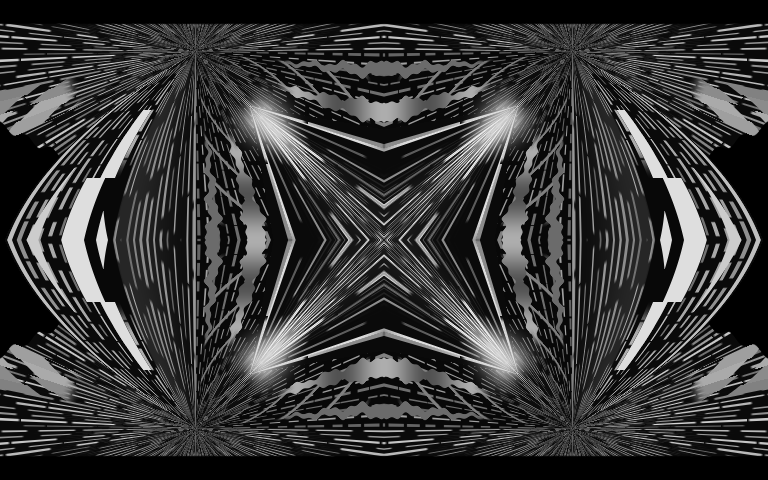
This background is drawn by a WebGL 1 fragment shader. Its source:

```glsl
precision highp float;
// Monochrome kaleidoscope: mirrored fans of dashed rays, chevrons and a central star.
uniform vec2 u_resolution;

const float HUB = 0.785;   // fan centre, on the diagonal of each quadrant
const float FLARE = 0.56;  // point where the star lines converge

float hash(vec2 p) {
  return fract(sin(dot(p, vec2(12.71, 31.17))) * 4375.85);
}

// Antialiased band from lo to hi, with edge softness e.
float band(float x, float lo, float hi, float e) {
  return clamp((x - lo) / e + 0.5, 0.0, 1.0) * clamp((hi - x) / e + 0.5, 0.0, 1.0);
}

// Parallel lines across u, broken into random dashes along v.
float dashes(float u, float v, float width, float e) {
  float id = floor(u);
  float w = width * (0.5 + hash(vec2(id, 3.0)));
  float line = clamp((w - abs(fract(u) - 0.5)) / max(e, 0.02) + 0.5, 0.0, 1.0);
  line = mix(line, 2.0 * w, smoothstep(0.5, 1.5, e));
  float along = v + 7.0 * hash(vec2(id, 9.0));
  float size = 0.5 + 0.6 * hash(vec2(id, floor(along)));
  float f = fract(along);
  float dash = smoothstep(0.0, 0.08, f) * (1.0 - smoothstep(size - 0.08, size, f));
  return line * dash * (0.45 + 0.55 * hash(vec2(id, 5.0)));
}

// Rays from the hub, with pale blocks low on the outer side.
float outerFan(vec2 d, float px) {
  float r = length(d);
  float angle = atan(d.y, abs(d.x) + 0.001);
  float rays = dashes(angle * 32.0, r * 5.0, 0.17, 32.0 * px / r);
  float fine = dashes(angle * 75.0, r * 9.0, 0.16, 75.0 * px / r);
  float shade = 0.04 + 0.75 * rays + 0.3 * fine * (1.0 - smoothstep(0.1, 0.7, r));
  float row = floor(angle * 16.0);
  float block = band(fract(r * 3.2 + angle * 5.0 + hash(vec2(row, 1.0))), 0.15, 0.8, 0.03);
  block *= band(angle, -0.44, -0.2, px / r) * smoothstep(0.5, 0.58, r) * step(0.0, d.x);
  return mix(shade, 0.45 + 0.3 * hash(vec2(row, 2.0)), block);
}

// Side diamond: s is where a bowed ray from the hub meets the horizontal axis.
float diamond(float s, float y, float e) {
  float rays = dashes(s * 36.0, y * 3.0 + s * 2.0, 0.19, 36.0 * e);
  float shade = 0.05 + 0.1 * smoothstep(0.8, 1.1, s) + 0.6 * rays;
  float rim = 0.04 + 0.75 * dashes(s * 24.0, y * 9.0, 0.2, 24.0 * e);
  shade = mix(shade, rim, smoothstep(1.12, 1.14, s));
  shade = mix(shade, 0.03, band(s, 1.13, 1.25, e) * (1.0 - smoothstep(0.25, 0.4, y)));
  float inset = 0.05 * step(0.26, y);
  shade = mix(shade, 0.87, band(s, 1.25 - inset, 1.345 - 1.4 * inset, e) * step(y, 0.54));
  shade = mix(shade, 0.87, band(s, 1.15 + 0.4 * y, 1.2, e) * step(y, 0.12));
  shade = mix(shade, 0.8, band(s, 1.44, 1.49 - 0.15 * y, e) * step(y, 0.3));
  shade = mix(shade, 0.75, band(s, 1.55, 1.57, e));
  return mix(shade, 0.6, band(s, HUB, HUB + 0.008, e));
}

// Grey plates and struts; w is where a ray from the hub meets the near axis.
float plates(float w, float b, float e) {
  float bump = 0.012 * sin(b * 47.0) + 0.008 * sin(b * 113.0 + 1.0);
  float shade = 0.03 + 0.65 * dashes(w * 24.0, b * 13.0, 0.14, 24.0 * e);
  float strut = band(fract(b * 6.0 - w * 5.0), 0.0, 0.13, 6.0 * e + 0.02);
  shade = mix(shade, 0.5, strut * band(w, 0.46, 0.7, e) * smoothstep(0.05, 0.1, b));
  float open = 1.0 - smoothstep(0.36, 0.48, b);
  float edge = 0.48 - 0.1 * b;
  float thick = 0.1 - 0.13 * b;
  float grey = 0.5 + 0.18 * cos(b * 17.0);
  shade = mix(shade, grey, band(w, edge + bump, edge + thick - bump, e) * open);
  shade = mix(shade, 0.42, band(w, 0.675 + bump, 0.735 - 0.08 * b + bump, e) * open);
  float streaks = 0.05 + 0.7 * dashes(w * 32.0, b * 5.0, 0.2, 32.0 * e);
  return mix(shade, streaks, smoothstep(0.42, 0.56, b) * (1.0 - smoothstep(0.35, 0.55, w)));
}

// Central star; t is where a line from the flare meets the near axis.
float star(float t, float a, float b, float px) {
  float e = px * FLARE / (FLARE - b);
  float scale = 48.0 / (1.0 + 8.0 * t);
  float u = 6.0 * log(1.0 + 8.0 * t);
  float heat = smoothstep(0.12, 0.45, b);
  float lines = dashes(u, b * 3.0 + 0.3, 0.15 + 0.12 * heat, scale * e);
  float fine = dashes(u * 2.7, b * 4.0, 0.18, 2.7 * scale * e);
  float shade = 0.04 + 0.06 * smoothstep(0.3, 0.0, t) + lines * (0.6 + 0.35 * heat);
  shade += 0.4 * fine * (1.0 - smoothstep(0.1, 0.3, t));
  return mix(shade, 0.87, band(t, 0.368, 0.382, e) * smoothstep(0.5, 0.3, a - b));
}

void main() {
  float px = 2.0 / u_resolution.y;
  vec2 q = abs(gl_FragCoord.xy * px - vec2(u_resolution.x / u_resolution.y, 1.0));
  vec2 d = q - HUB;
  float a = max(q.x, q.y);
  float b = min(q.x, q.y);
  float shade = 0.0;

  if (a < HUB) {
    float t = FLARE - FLARE * (FLARE - a) / max(FLARE - b, 0.001);
    float w = HUB - HUB * (HUB - a) / (HUB - b);
    if (b < FLARE - 0.002 && t < 0.46) shade = star(t, a, b, px);
    else shade = plates(w, b, px * HUB / (HUB - b));
    // Bright burst along the diagonal
    float mid = 0.5 * (a + b);
    float across = (a - b) / (0.03 + 0.09 * smoothstep(0.3, 0.5, mid));
    float burst = smoothstep(0.27, 0.48, mid) * (1.0 - smoothstep(0.51, 0.6, mid));
    shade = mix(shade, 0.9, 0.85 * burst * exp(-across * across));
  } else if (q.y > HUB || q.x > HUB) {
    float reach = max((1.0 - q.y / HUB) * (1.0 + 0.8 * q.y), 0.001);
    float s = HUB + d.x / reach;
    float notch = 0.354 + 0.5 * (q.x - 1.35) + 0.015 * sin(q.x * 60.0);
    if (q.y < HUB && s < 1.58) shade = diamond(s, q.y, px / reach);
    else shade = outerFan(d, px) * smoothstep(-px, px, q.y - notch);
  }

  // Black bars above and below
  shade *= 1.0 - smoothstep(0.9 - px, 0.9 + px, q.y);
  gl_FragColor = vec4(vec3(clamp(shade, 0.0, 0.92)), 1.0);
}
```
